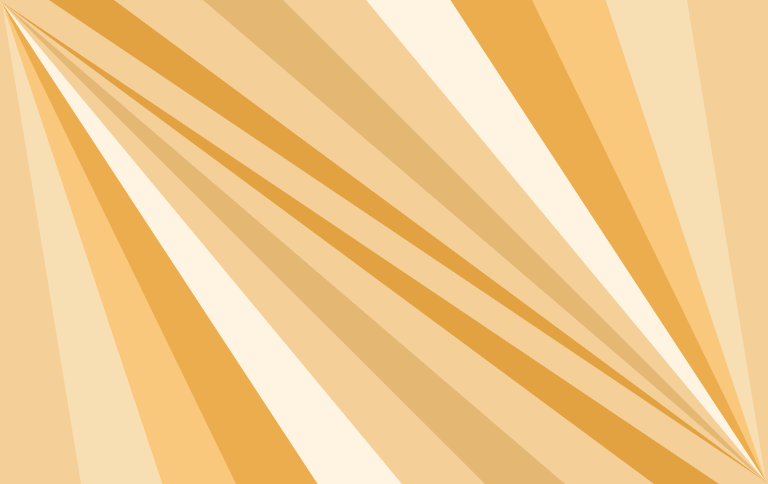
This background is drawn by a WebGL 1 fragment shader. Its source:

```glsl
precision highp float;
// Two mirrored fans of warm golden rays spreading from opposite corners.

uniform vec2 u_resolution;

const vec2 APEX = vec2(0.0026, 0.0043); // fan origin, measured from the top left

// Pixel coverage to the right of the ray edge that meets the bottom at x = foot.
float rightOf(vec2 p, float foot) {
  float depth = max((p.y - APEX.y) / (1.0 - APEX.y), 0.0);
  float edgeX = mix(APEX.x, foot, depth);
  float slope = (foot - APEX.x) * u_resolution.x / ((1.0 - APEX.y) * u_resolution.y);
  float dist = (p.x - edgeX) * u_resolution.x / sqrt(1.0 + slope * slope);
  return clamp(dist + 0.5, 0.0, 1.0);
}

void main() {
  // Canvas position with y pointing down
  vec2 p = gl_FragCoord.xy / u_resolution;
  p.y = 1.0 - p.y;

  // Half turn folds the upper fan onto the lower one
  if (p.x > p.y) p = 1.0 - p;

  vec3 sand = vec3(0.957, 0.812, 0.596);
  vec3 color = sand;

  // Rays from left to right, each covering everything beyond its edge
  color = mix(color, vec3(0.973, 0.871, 0.702), rightOf(p, 0.1055)); // pale
  color = mix(color, vec3(0.980, 0.784, 0.486), rightOf(p, 0.2115)); // peach
  color = mix(color, vec3(0.922, 0.678, 0.302), rightOf(p, 0.3073)); // amber
  color = mix(color, vec3(1.000, 0.953, 0.886), rightOf(p, 0.4135)); // cream
  color = mix(color, sand, rightOf(p, 0.5234));
  color = mix(color, vec3(0.894, 0.718, 0.451), rightOf(p, 0.6315)); // tan
  color = mix(color, sand, rightOf(p, 0.7357));
  color = mix(color, vec3(0.890, 0.635, 0.259), rightOf(p, 0.8516)); // ochre
  color = mix(color, sand, rightOf(p, 0.9362));

  gl_FragColor = vec4(color, 1.0);
}
```
